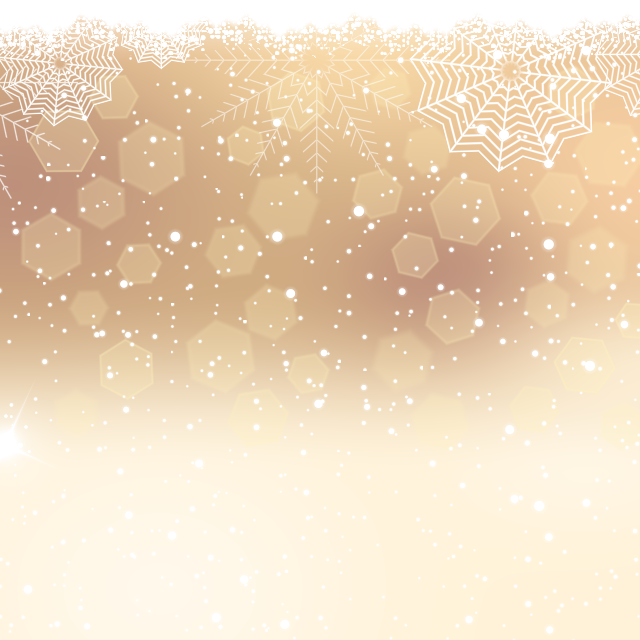
Reproduce this background procedurally as a WebGL 2 fragment shader.

```glsl
#version 300 es
precision highp float;
// Warm winter backdrop: frosted top edge, lace snowflakes, hexagonal bokeh and snow.
uniform vec2 u_resolution;
out vec4 outColor;

const float TAU = 6.2831853;
const vec3 CREAM = vec3(1.0, 0.95, 0.85);
const vec3 IVORY = vec3(1.0, 0.98, 0.94);
const vec3 TAN = vec3(0.82, 0.68, 0.51);
const vec3 ROSE = vec3(0.74, 0.56, 0.48);
const vec3 PEACH = vec3(0.97, 0.81, 0.64);
const vec3 GOLD = vec3(0.98, 0.86, 0.66);
const vec3 BOKEH = vec3(1.0, 0.95, 0.74);

float hash(vec2 p) {
  p = fract(p * vec2(0.1031, 0.1137));
  p += dot(p, p.yx + 33.33);
  return fract((p.x + p.y) * p.x * 7.31);
}

vec2 hash2(vec2 p) {
  return vec2(hash(p + 3.7), hash(p.yx + 71.3));
}

vec2 rotate(vec2 p, float a) {
  float c = cos(a), s = sin(a);
  return vec2(c * p.x - s * p.y, s * p.x + c * p.y);
}

float glow(vec2 p, vec2 center, vec2 radii) {
  vec2 d = (p - center) / radii;
  return exp(-dot(d, d));
}

float stroke(float d, float halfWidth, float aa) {
  return 1.0 - smoothstep(halfWidth - aa, halfWidth + aa, abs(d));
}

float hexDistance(vec2 p, float r) {
  p = abs(p);
  return max(p.x, p.x * 0.5 + p.y * 0.866) - r;
}

// Soft gradient with broad pools of light and shade
vec3 backdrop(vec2 p) {
  vec3 c = mix(CREAM, TAN, smoothstep(0.26, 0.56, p.y));
  c = mix(c, GOLD, 0.95 * glow(p, vec2(0.56, 0.93), vec2(0.36, 0.17)));
  c = mix(c, PEACH, 0.95 * glow(p, vec2(1.0, 0.73), vec2(0.29, 0.25)));
  c = mix(c, PEACH, 0.7 * glow(p, vec2(0.1, 0.97), vec2(0.25, 0.08)));
  c = mix(c, ROSE, 0.95 * glow(p, vec2(0.02, 0.71), vec2(0.26, 0.17)));
  c = mix(c, ROSE, 0.95 * glow(p, vec2(0.69, 0.57), vec2(0.16, 0.11)));
  c = mix(c, CREAM, 0.8 * glow(p, vec2(1.02, 0.42), vec2(0.24, 0.12)));
  c = mix(c, IVORY, 0.8 * glow(p, vec2(0.25, 0.08), vec2(0.28, 0.22)));
  return mix(c, IVORY, 0.5 * glow(p, vec2(0.92, 0.27), vec2(0.2, 0.1)));
}

// Translucent hexagons spread evenly through the middle band
vec3 addBokeh(vec3 c, vec2 p, float aa) {
  for (int i = 0; i < 34; i++) {
    float n = float(i);
    vec2 center = fract(vec2(0.08, 0.55) + n * vec2(0.7549, 0.5698));
    center.y = mix(0.29, 0.88, center.y);
    float r = mix(0.024, 0.052, hash(vec2(n, 5.0)));
    float focus = hash(vec2(n, 19.0));
    float soft = aa + 0.007 * (1.0 - focus);
    float d = hexDistance(rotate(p - center, n * 1.7), r);
    float fill = 1.0 - smoothstep(-soft, soft, d);
    float rim = stroke(d + 0.0015, 0.0015, soft) * focus;
    c = mix(c, BOKEH, fill * 0.23 + rim * 0.25);
  }
  return c;
}

// Scattered round flakes, one candidate per cell
float snow(vec2 p, float cells, float radius, float amount, float aa) {
  vec2 id = floor(p * cells);
  vec2 center = (id + 0.2 + 0.6 * hash2(id + cells)) / cells;
  float size = radius * mix(0.55, 1.0, hash(id + 41.0));
  float d = length(p - center);
  float dotMask = 1.0 - smoothstep(size - aa, size + aa, d);
  float halo = 0.25 * (1.0 - smoothstep(size, size * 1.8, d));
  return max(dotMask, halo) * step(hash(id + cells * 2.3), amount);
}

// Twelve folded arms with barbs; negative lean makes star-like chevrons
float snowflake(vec2 p, float r, float turn, float lean, float width, float aa) {
  p = rotate(p, turn);
  float angle = atan(p.x, -p.y);
  float sector = TAU / 12.0;
  angle = abs(mod(angle + sector * 0.5, sector) - sector * 0.5);
  vec2 q = length(p) * vec2(cos(angle), sin(angle));
  float along = q.x - q.y * lean;
  float gap = r * 0.1;
  float barb = (fract(along / gap + 0.5) - 0.5) * gap / sqrt(1.0 + lean * lean);
  float reach = lean < 0.0 ? r * 0.24 : r * 0.13 * smoothstep(1.05, 0.55, q.x / r);
  float inside = 1.0 - smoothstep(reach - aa, reach + aa, q.y);
  float lines = max(stroke(q.y, width, aa), stroke(barb, width, aa) * inside);
  float body = 1.0 - smoothstep(r, r + 2.0 * aa, max(q.x, along));
  return lines * body * smoothstep(r * 0.04, r * 0.15, q.x);
}

// Grainy white border broken up by layered sines and cells
float frost(vec2 p, float aa) {
  float wave = 0.009 * sin(p.x * 31.0) + 0.006 * sin(p.x * 73.0 + 1.3);
  float edge = p.y + wave + 0.004 * sin(p.x * 191.0);
  float density = smoothstep(0.905, 0.965, edge);
  float grains = max(snow(p, 150.0, 0.0032, density, aa),
                     snow(p + 0.37, 95.0, 0.0048, density, aa));
  return max(grains, smoothstep(0.944, 0.966, edge));
}

float ray(vec2 p, float angle, float len) {
  p = abs(rotate(p, angle));
  float taper = max(1.0 - p.x / len, 0.0);
  return taper * exp(-p.y / (0.0005 + 0.003 * taper * taper));
}

void main() {
  vec2 p = gl_FragCoord.xy / u_resolution;
  float aa = 0.8 / min(u_resolution.x, u_resolution.y);
  vec3 c = addBokeh(backdrop(p), p, aa);

  // Hanging lace: fine ferns and bold chevron stars
  float lace = 0.65 * snowflake(p - vec2(0.495, 0.906), 0.207, 0.0, 0.9, 0.0008, aa);
  lace = max(lace, 0.8 * snowflake(p - vec2(-0.087, 0.871), 0.208, 0.0, 0.9, 0.001, aa));
  lace = max(lace, snowflake(p - vec2(0.798, 0.889), 0.158, 0.12, -0.8, 0.0016, aa));
  lace = max(lace, snowflake(p - vec2(0.094, 0.901), 0.098, 0.1, -0.8, 0.0012, aa));
  lace = max(lace, snowflake(p - vec2(0.252, 0.965), 0.072, 0.0, -0.8, 0.0012, aa));
  lace = max(lace, snowflake(p - vec2(1.04, 0.915), 0.11, 0.0, -0.8, 0.0012, aa));

  float flakes = snow(p, 17.0, 0.0085, 0.13, aa);
  flakes = max(flakes, snow(p + 0.13, 29.0, 0.005, 0.22, aa));
  flakes = max(flakes, snow(p + 0.29, 47.0, 0.0031, 0.24, aa));

  // Sparkle at the left border
  vec2 s = p - vec2(0.008, 0.305);
  float sparkle = glow(s, vec2(0.0), vec2(0.022)) + 0.45 * glow(s, vec2(0.0), vec2(0.06));
  sparkle += ray(s, -1.14, 0.12) + ray(s, 0.43, 0.12);

  float white = max(max(lace, flakes), max(frost(p, aa), sparkle));
  white = max(white, 0.3 * smoothstep(0.9, 0.96, p.y));
  outColor = vec4(mix(c, vec3(1.0), clamp(white, 0.0, 1.0)), 1.0);
}
```
